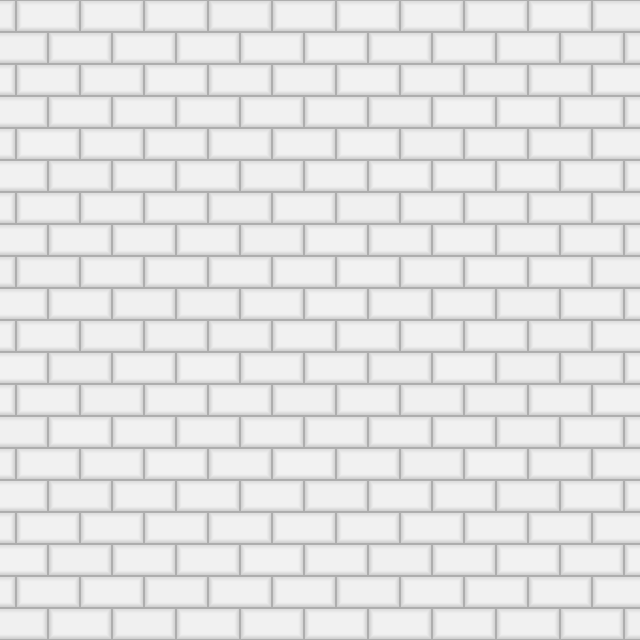
Reproduce this pattern procedurally as a Shadertoy shader.

```glsl
// Glossy white bevelled wall tiles in a half-offset running bond
#define COLUMNS 10.0
#define ROWS 20.0
#define ASPECT 2.0            // tile width in tile heights
#define BEVEL 0.20            // bevel width in tile heights
#define JOINT 0.024           // half width of the joint in tile heights
#define FACE vec3(0.945)
#define JOINT_COLOR vec3(0.66)
#define SHADE_LEFT 0.135
#define SHADE_RIGHT 0.125
#define SHADE_BOTTOM 0.145
#define SHADE_TOP 0.085
#define VARIATION 0.006

float hash(vec2 p) {
    return fract(sin(dot(p, vec2(12.9898, 78.233))) * 43758.5453);
}

// Fades from 1 at the tile edge to 0 where the flat face begins
float slope(float edgeDistance) {
    return 1.0 - smoothstep(0.0, BEVEL, edgeDistance);
}

void mainImage(out vec4 fragColor, in vec2 fragCoord) {
    vec2 grid = fragCoord / iResolution.xy * vec2(COLUMNS, ROWS);

    // Alternate rows shift by half a tile
    float row = floor(grid.y);
    grid.x += 0.25 + 0.5 * mod(row, 2.0);
    vec2 tileId = vec2(mod(floor(grid.x), COLUMNS), row);

    // Distances to the sides, in tile heights
    vec2 size = vec2(ASPECT, 1.0);
    vec2 lower = fract(grid) * size;
    vec2 upper = size - lower;
    vec2 nearest = min(lower, upper);

    // Bevel shading, with mitred corners
    float sides = max(SHADE_LEFT * slope(lower.x), SHADE_RIGHT * slope(upper.x));
    float ends = max(SHADE_BOTTOM * slope(lower.y), SHADE_TOP * slope(upper.y));
    float glaze = VARIATION * (hash(tileId) - 0.5);
    vec3 color = FACE + glaze - max(sides, ends);

    // Antialiased joint lines
    vec2 pixel = size * vec2(COLUMNS, ROWS) / iResolution.xy;
    vec2 lines = 1.0 - smoothstep(JOINT - 0.5 * pixel, JOINT + 0.5 * pixel, nearest);
    color = mix(color, JOINT_COLOR, max(lines.x, lines.y));

    fragColor = vec4(color, 1.0);
}
```
